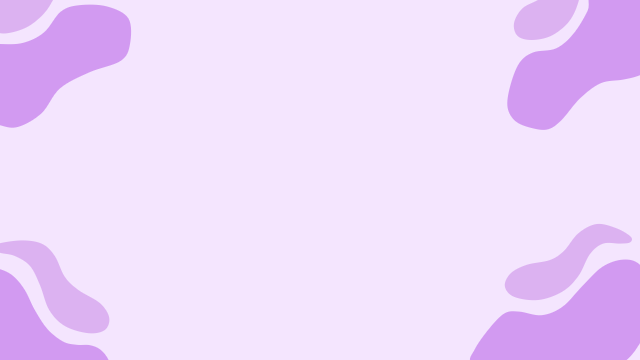
Write a Shadertoy shader that draws this background.

```glsl
const vec3 PAPER = vec3(0.957, 0.898, 0.996);
const vec3 ORCHID = vec3(0.824, 0.604, 0.945);
const vec3 LILAC = vec3(0.863, 0.698, 0.945);
const vec2 CANVAS = vec2(16.0, 9.0);
const int STEPS = 8; // straight pieces per curve span

// Control knots of the closed curves, in canvas units
const vec2 TOP_LEFT_WAVE[] = vec2[](
    vec2(-.63, 7.96), vec2(0, 7.9), vec2(.58, 7.93), vec2(1.1, 8.19),
    vec2(1.52, 8.71), vec2(1.98, 8.87), vec2(2.67, 8.84), vec2(3.21, 8.54),
    vec2(3.25, 7.9), vec2(3.02, 7.48), vec2(2.23, 7.19), vec2(1.5, 6.79),
    vec2(1.04, 6.17), vec2(.46, 5.83), vec2(0, 5.87), vec2(-.63, 6.13));

const vec2 TOP_LEFT_DROP[] = vec2[](
    vec2(1.38, 9.25), vec2(1.29, 8.94), vec2(1.06, 8.62), vec2(.69, 8.33),
    vec2(.25, 8.18), vec2(-.08, 8.19), vec2(-.52, 8.4), vec2(-.5, 9.4),
    vec2(.6, 9.6));

const vec2 TOP_RIGHT_WAVE[] = vec2[](
    vec2(14.9, 9.31), vec2(14.69, 8.73), vec2(14.33, 8.15), vec2(13.9, 7.79),
    vec2(13.33, 7.69), vec2(12.98, 7.42), vec2(12.75, 6.83), vec2(12.69, 6.31),
    vec2(12.9, 5.96), vec2(13.33, 5.79), vec2(13.71, 5.77), vec2(14.04, 6),
    vec2(14.5, 6.54), vec2(15.02, 6.92), vec2(15.58, 7.01), vec2(16, 7.12),
    vec2(16.6, 7.4), vec2(16.6, 9.4));

const vec2 TOP_RIGHT_DROP[] = vec2[](
    vec2(14.46, 9.2), vec2(14.42, 8.83), vec2(14.19, 8.42), vec2(13.77, 8.1),
    vec2(13.29, 8), vec2(12.94, 8.1), vec2(12.85, 8.42), vec2(13.06, 8.79),
    vec2(13.48, 9.02), vec2(14.06, 9.4));

const vec2 LOW_LEFT_RIBBON[] = vec2[](
    vec2(-.29, 2.79), vec2(0, 2.92), vec2(.58, 2.99), vec2(1.06, 2.9),
    vec2(1.37, 2.6), vec2(1.62, 2.08), vec2(1.96, 1.75), vec2(2.5, 1.42),
    vec2(2.73, 1.06), vec2(2.62, .75), vec2(2.21, .67), vec2(1.62, .85),
    vec2(1.23, 1.25), vec2(1, 1.87), vec2(.75, 2.35), vec2(.37, 2.6),
    vec2(0, 2.68));

const vec2 LOW_LEFT_WAVE[] = vec2[](
    vec2(-.31, 2.29), vec2(0, 2.27), vec2(.33, 2.1), vec2(.62, 1.75),
    vec2(.87, 1.25), vec2(1.19, .77), vec2(1.58, .46), vec2(1.92, .38),
    vec2(2.25, .37), vec2(2.52, .25), vec2(2.73, -.04), vec2(2.8, -.5),
    vec2(-.6, -.5));

const vec2 LOW_RIGHT_RIBBON[] = vec2[](
    vec2(12.62, 1.85), vec2(12.77, 2.17), vec2(13.17, 2.38), vec2(13.75, 2.5),
    vec2(14.1, 2.73), vec2(14.46, 3.17), vec2(14.92, 3.4), vec2(15.42, 3.29),
    vec2(15.77, 3.08), vec2(15.75, 2.94), vec2(15.5, 2.91), vec2(15.08, 2.91),
    vec2(14.75, 2.65), vec2(14.46, 2.1), vec2(14.06, 1.71), vec2(13.46, 1.5),
    vec2(12.85, 1.58));

const vec2 LOW_RIGHT_WAVE[] = vec2[](
    vec2(11.79, -.12), vec2(11.87, .27), vec2(12.25, .81), vec2(12.62, 1.17),
    vec2(12.98, 1.21), vec2(13.54, 1.12), vec2(14.06, 1.33), vec2(14.56, 1.85),
    vec2(15.06, 2.33), vec2(15.58, 2.51), vec2(16, 2.38), vec2(16.35, 1.8),
    vec2(16.31, .98), vec2(16, .42), vec2(15.62, -.04), vec2(14.6, -.8),
    vec2(12.5, -.7));

// Catmull-Rom point between knots b and c
vec2 spline(vec2 a, vec2 b, vec2 c, vec2 d, float t) {
    return b + 0.5 * t * (c - a + t * (2.0 * a - 5.0 * b + 4.0 * c - d
         + t * (3.0 * (b - c) + d - a)));
}

// Updates nearest squared distance (x) and inside sign (y) for one span
void traceSpan(vec2 p, vec2 a, vec2 b, vec2 c, vec2 d, inout vec2 hit) {
    vec2 start = b;
    for (int i = 1; i <= STEPS; i++) {
        vec2 end = spline(a, b, c, d, float(i) / float(STEPS));
        vec2 edge = end - start, offset = p - start;
        vec2 gap = offset - edge * clamp(dot(offset, edge) / dot(edge, edge), 0.0, 1.0);
        hit.x = min(hit.x, dot(gap, gap));
        if ((start.y > p.y) != (end.y > p.y)
            && offset.x < edge.x * offset.y / edge.y) hit.y = -hit.y;
        start = end;
    }
}

float coverage(vec2 hit, float pixel) {
    return clamp(0.5 - hit.y * sqrt(hit.x) / pixel, 0.0, 1.0);
}

// Arrays differ in length, so the closed-curve walk is a macro
#define KNOT(K, i) K[(i) % K.length()]
#define TRACE(K) for (int i = 0; i < K.length(); i++) traceSpan(p, KNOT(K, i), KNOT(K, i + 1), KNOT(K, i + 2), KNOT(K, i + 3), hit)
#define PAINT(K, TINT) { vec2 hit = vec2(1e3, 1.0); TRACE(K); color = mix(color, TINT, coverage(hit, pixel)); }

void mainImage(out vec4 fragColor, in vec2 fragCoord) {
    vec2 p = fragCoord / iResolution.xy * CANVAS;
    float pixel = CANVAS.y / iResolution.y;
    vec3 color = PAPER;
    bool left = p.x < 0.5 * CANVAS.x, top = p.y > 0.5 * CANVAS.y;

    // Each quarter holds one deep and one pale shape
    if (left && top) { PAINT(TOP_LEFT_WAVE, ORCHID) PAINT(TOP_LEFT_DROP, LILAC) }
    else if (top) { PAINT(TOP_RIGHT_WAVE, ORCHID) PAINT(TOP_RIGHT_DROP, LILAC) }
    else if (left) { PAINT(LOW_LEFT_WAVE, ORCHID) PAINT(LOW_LEFT_RIBBON, LILAC) }
    else { PAINT(LOW_RIGHT_WAVE, ORCHID) PAINT(LOW_RIGHT_RIBBON, LILAC) }

    fragColor = vec4(color, 1.0);
}
```
